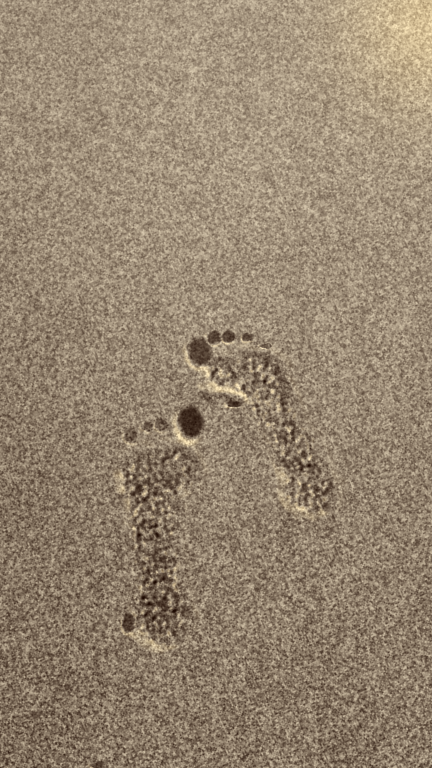
Write a Shadertoy shader that draws this texture.

```glsl
// Two bare footprints pressed into damp sand under low light from the upper right.
// Soles are a height field of tapered capsules, lit by its slope; toes are shaded
// elliptical pits. Value noise supplies grains, crumbs and broad wind streaks.

const vec3 SHADE_SAND = vec3(0.38, 0.31, 0.25);
const vec3 LIGHT_SAND = vec3(0.79, 0.73, 0.63);
const vec3 WARM_GLINT = vec3(0.10, 0.06, -0.04);
const vec2 LIGHT_DIR = vec2(0.6, 0.8);
const float GRAIN_SCALE = 190.0;   // coarse grains across the canvas width
const float GRAIN_FAR = 0.70;
const float GRAIN_NEAR = 1.18;
const float SLOPE_STEP = 0.009;
const float SLOPE_GAIN = 1.05;
const float CRUMB_HEIGHT = 0.85;
const float CRUMB_GLINT = 0.75;
const float ARCH_LIFT = 0.65;      // how much shallower the arches are

// Pits: centre xy, radii zw, in canvas widths.
const int PITS = 12;
const vec4 PIT[PITS] = vec4[PITS](
    vec4(0.463, 0.965, 0.027, 0.031), vec4(0.496, 0.997, 0.017, 0.014),
    vec4(0.531, 0.999, 0.015, 0.013), vec4(0.573, 0.997, 0.012, 0.010),
    vec4(0.616, 0.976, 0.011, 0.006), vec4(0.442, 0.801, 0.028, 0.037),
    vec4(0.375, 0.795, 0.014, 0.014), vec4(0.343, 0.790, 0.012, 0.013),
    vec4(0.303, 0.769, 0.014, 0.016), vec4(0.297, 0.336, 0.013, 0.022),
    vec4(0.544, 0.843, 0.018, 0.008), vec4(0.225, 0.007, 0.015, 0.008));
const float PIT_DARK[PITS] = float[PITS](
    0.72, 0.72, 0.72, 0.62, 0.50, 0.82, 0.38, 0.38, 0.42, 0.70, 0.60, 0.5);

float hash(vec2 c) {
    vec3 q = fract(vec3(c.xyx) * 0.1031);
    q += dot(q, q.yzx + 33.33);
    return fract((q.x + q.y) * q.z);
}

float noise(vec2 p) {
    vec2 c = floor(p), f = fract(p);
    f = f * f * (3.0 - 2.0 * f);
    return mix(mix(hash(c), hash(c + vec2(1, 0)), f.x),
               mix(hash(c + vec2(0, 1)), hash(c + vec2(1, 1)), f.x), f.y);
}

// Capsule from a to b whose radius runs from ra to rb.
float taper(vec2 p, vec2 a, vec2 b, float ra, float rb) {
    vec2 ab = b - a;
    float t = clamp(dot(p - a, ab) / dot(ab, ab), 0.0, 1.0);
    return length(p - a - ab * t) - mix(ra, rb, t);
}

float blend(float a, float b) {
    float k = 0.025, h = max(k - abs(a - b), 0.0) / k;
    return min(a, b) - h * h * k * 0.25;
}

float leftSole(vec2 p) {
    float ball = taper(p, vec2(0.333, 0.672), vec2(0.398, 0.690), 0.058, 0.058);
    float arch = taper(p, vec2(0.350, 0.650), vec2(0.358, 0.500), 0.060, 0.050);
    float heel = taper(p, vec2(0.366, 0.460), vec2(0.372, 0.350), 0.054, 0.066);
    return blend(blend(ball, arch), heel);
}

float rightSole(vec2 p) {
    float ball = taper(p, vec2(0.505, 0.913), vec2(0.613, 0.915), 0.036, 0.040);
    float arch = taper(p, vec2(0.595, 0.895), vec2(0.692, 0.725), 0.054, 0.042);
    float heel = taper(p, vec2(0.694, 0.725), vec2(0.715, 0.645), 0.044, 0.059);
    return blend(blend(ball, arch), heel);
}

float band(float y, float lo, float hi) {
    return smoothstep(lo, lo + 0.07, y) * smoothstep(hi, hi - 0.07, y);
}

float sandHeight(vec2 p) {
    p += 0.016 * (vec2(noise(p * 45.0), noise(p * 45.0 + 19.0)) - 0.5);
    float dl = leftSole(p), dr = rightSole(p), d = min(dl, dr);
    float arch = dl < dr ? band(p.y, 0.34, 0.63) : band(p.y, 0.67, 0.88);
    float inside = smoothstep(0.010, -0.022, d);
    float lip = exp(-pow((d - 0.012) / 0.010, 2.0));
    float crumbs = 0.5 * noise(p * 55.0) + 0.5 * noise(p * 110.0);
    // Sand pushed up under the ball of each foot.
    float ridge = min(taper(p, vec2(0.285, 0.640), vec2(0.415, 0.705), 0.004, 0.010),
                      taper(p, vec2(0.490, 0.875), vec2(0.560, 0.855), 0.006, 0.004));
    return (0.15 * lip - inside) * (1.0 - ARCH_LIFT * arch)
         + CRUMB_HEIGHT * inside * crumbs + 0.45 * smoothstep(0.016, -0.006, ridge);
}

// Dark hollow with a lit wall on the side away from the light.
float pitTone(vec2 p, vec4 pit, float dark) {
    vec2 q = (p - pit.xy) / pit.zw;
    float r = length(q);
    float facing = max(-dot(q, LIGHT_DIR) / (r + 0.001), 0.0);
    float rim = exp(-pow((r - 1.28) / 0.24, 2.0));
    return dark * (0.75 * rim * facing - smoothstep(1.25, 0.75, r));
}

void mainImage(out vec4 fragColor, in vec2 fragCoord) {
    vec2 p = fragCoord / iResolution.x;
    vec2 uv = fragCoord / iResolution.xy;

    // Broad light, corner glow and faint streaks
    float tone = mix(0.34, 0.66, smoothstep(0.0, 1.0, uv.y));
    tone += 0.11 * (smoothstep(0.0, 0.5, uv.x) - 0.7);
    vec2 corner = p - vec2(1.02, 1.74);
    float glow = exp(-dot(corner, corner) / 0.045);
    tone += 0.27 * glow;
    tone += 0.07 * (noise(p * vec2(32.0, 5.0)) - 0.5) + 0.05 * (noise(p * 6.0) - 0.5);
    float ripple = noise(p * vec2(24.0, 60.0)) - noise(p * vec2(24.0, 60.0) + 0.5);
    tone += 0.10 * ripple * smoothstep(0.45, 0.85, uv.y);

    // Pressed soles with loose crumbs
    float dl = leftSole(p), dr = rightSole(p);
    float relief = SLOPE_GAIN * (sandHeight(p) - sandHeight(p + LIGHT_DIR * SLOPE_STEP));
    relief -= 0.24 * smoothstep(0.005, -0.035, dl) + 0.15 * smoothstep(0.005, -0.030, dr);
    vec2 c = mat2(0.8, 0.6, -0.6, 0.8) * p * 105.0;
    float crumb = noise(c) - noise(c + vec2(0.9, 0.2));
    relief += CRUMB_GLINT * crumb * smoothstep(0.004, -0.018, min(dl, dr));

    // Toes and smaller dents, with crumbling outlines
    vec2 w = p + 0.007 * (vec2(noise(p * 90.0), noise(p * 90.0 + 31.0)) - 0.5);
    for (int i = 0; i < PITS; i++) relief += pitTone(w, PIT[i], PIT_DARK[i]);
    tone += relief;

    // Two turned layers of grain, quieter in the distance and in deep shade
    vec2 g = mat2(0.82, 0.57, -0.57, 0.82) * p * GRAIN_SCALE;
    vec2 f = mat2(0.91, -0.41, 0.41, 0.91) * p * GRAIN_SCALE * 1.6;
    float grain = 0.65 * (noise(g) - 0.5) + 0.65 * (noise(f + 57.0) - 0.5);
    tone += grain * mix(GRAIN_NEAR, GRAIN_FAR, uv.y) * mix(0.4, 1.0, smoothstep(-0.3, 0.3, tone));

    vec3 color = mix(SHADE_SAND, LIGHT_SAND, clamp(tone, -0.65, 1.35));
    color += WARM_GLINT * (clamp(relief, 0.0, 0.6) + 0.7 * glow);
    fragColor = vec4(clamp(color, 0.0, 1.0), 1.0);
}
```
